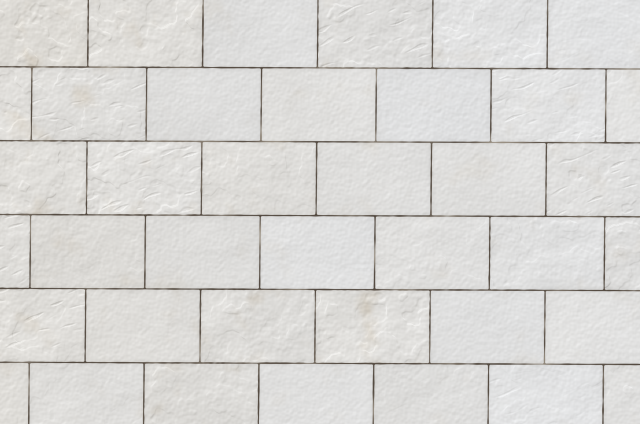
A Shadertoy shader for this texture:

```glsl
#define ROWS 5.74
#define COLUMNS 5.573
#define ROW_SHIFT 0.486
#define FIRST_JOINT vec2(0.2087, 0.1575)
#define TILT vec2(0.009, 0.0035)
#define JOINT_HALF 0.0015
#define CORNER 0.005
#define GRAIN 0.055
#define LEDGE 0.11
#define RELIEF_STEP 0.003
#define LIGHT_DIR vec2(-0.5, 0.86)

const vec3 COOL_STONE = vec3(0.882, 0.885, 0.888);
const vec3 WARM_STONE = vec3(0.866, 0.856, 0.835);
const vec3 STAIN = vec3(0.77, 0.72, 0.64);
const vec3 MORTAR = vec3(0.68, 0.64, 0.58);
const vec3 GAP = vec3(0.29, 0.25, 0.21);

// Integer hash, two values in 0..1
vec2 hash2(vec2 p) {
    uvec2 q = uvec2(ivec2(p)) * uvec2(1597334673u, 3812015801u);
    uint n = (q.x ^ q.y) * 1597334673u;
    n = (n ^ (n >> 15)) * 2246822519u;
    n ^= n >> 13;
    return vec2(n & 65535u, n >> 16) / 65535.0;
}

float cornerSlope(vec2 cell, vec2 offset) {
    return dot(hash2(cell) * 2.0 - 1.0, offset);
}

// Gradient noise, roughly -0.7..0.7
float noise(vec2 p) {
    vec2 i = floor(p), f = p - i;
    vec2 u = f * f * f * (f * (f * 6.0 - 15.0) + 10.0);
    vec2 e = vec2(1.0, 0.0);
    return mix(mix(cornerSlope(i, f), cornerSlope(i + e, f - e), u.x),
               mix(cornerSlope(i + e.yx, f - e.yx), cornerSlope(i + 1.0, f - 1.0), u.x), u.y);
}

float fbm(vec2 p) {
    float sum = 0.0, amp = 1.0;
    for (int i = 0; i < 4; i++) {
        sum += amp * noise(p);
        p = mat2(1.6, 1.2, -1.2, 1.6) * p + 7.3;
        amp *= 0.5;
    }
    return sum;
}

// Height of the stone face: grain, swells, broken ledges and chisel cuts
float relief(vec2 p, float rough, float chisel) {
    float grain = noise(p * 115.0) + 0.9 * noise(p * 62.0 + 4.0);
    float swell = fbm(p * 9.0);
    float level = swell * 2.6 + 0.3;
    float terrace = floor(level) + smoothstep(0.78, 1.0, fract(level));
    float patchy = smoothstep(-0.25, 0.3, noise(p * 7.0 + 31.0));
    vec2 stroke = mat2(0.94, -0.34, 0.34, 0.94) * p + 0.006 * noise(p * 25.0);
    float cut = smoothstep(0.22, 0.45, noise(stroke * vec2(20.0, 85.0)));
    return GRAIN * grain + (0.12 + 0.3 * rough) * swell
         + LEDGE * rough * (0.35 + 0.65 * patchy) * terrace
         - 0.09 * chisel * cut;
}

void mainImage(out vec4 fragColor, in vec2 fragCoord) {
    float aspect = iResolution.x / iResolution.y;
    vec2 p = fragCoord / iResolution.y;
    float pixel = 1.0 / iResolution.y;

    // Running bond, counted from the top, slightly out of true
    vec2 size = vec2(1.512 / COLUMNS, 1.0 / ROWS);
    vec2 wall = vec2(p.x * 1.512 / aspect, 1.0 - p.y);
    vec2 grid = (wall + vec2(TILT.x * wall.y, -TILT.y * wall.x) - FIRST_JOINT) / size;
    float row = floor(grid.y);
    grid.x += mod(row, 2.0) < 0.5 ? ROW_SHIFT : 0.0;
    vec2 id = floor(grid);
    vec2 local = (grid - id - 0.5) * size;

    // Character of this block; the left side is older and rougher
    vec2 seed = hash2(id + 53.0), kind = hash2(id + 217.0);
    float age = 1.0 - p.x / aspect;
    float rough = 0.08 + 0.92 * smoothstep(0.38, 0.95, seed.x + 0.25 * (age - 0.5));
    float chisel = step(0.72, kind.x) * smoothstep(0.2, 0.6, rough);
    vec2 q = p + floor(seed * 40.0) + id * 3.0;

    // Distance inward from the worn block outline
    vec2 edge = abs(local) - 0.5 * size + CORNER;
    float inside = CORNER - length(max(edge, 0.0)) - min(max(edge.x, edge.y), 0.0);
    inside += 0.0012 * noise(p * 45.0) + 0.001 * rough * noise(p * 90.0);

    // Stone tint and stains
    float warmth = clamp(0.75 * age + 0.5 * (seed.y - 0.5) + 0.2 * rough, 0.0, 1.0);
    vec3 color = mix(COOL_STONE, WARM_STONE, warmth);
    float blotch = smoothstep(0.1, 0.9, fbm(q * 11.0 + 17.0));
    color = mix(color, STAIN, blotch * (0.12 + 0.4 * warmth * (0.4 + rough)));
    color += 0.025 * (kind.y - 0.5) + 0.018 * fbm(q * 5.0);

    // Raking light from the upper left
    float slope = relief(q, rough, chisel)
                - relief(q + LIGHT_DIR * RELIEF_STEP, rough, chisel);
    color += clamp(slope, -0.17, 0.065) * vec3(1.0, 1.02, 1.05);
    color *= 1.0 - 0.07 * exp(-max(inside, 0.0) / 0.004);

    // Thin dark joints, partly filled with pale mortar
    float fill = smoothstep(-0.1, 0.5, noise(p * vec2(9.0, 14.0) + 5.0));
    float joint = 1.0 - smoothstep(JOINT_HALF - 0.7 * pixel, JOINT_HALF + 0.7 * pixel, inside);
    color = mix(color, mix(GAP, MORTAR, 0.8 * fill), joint * 0.92);

    fragColor = vec4(clamp(color, 0.0, 1.0), 1.0);
}
```
